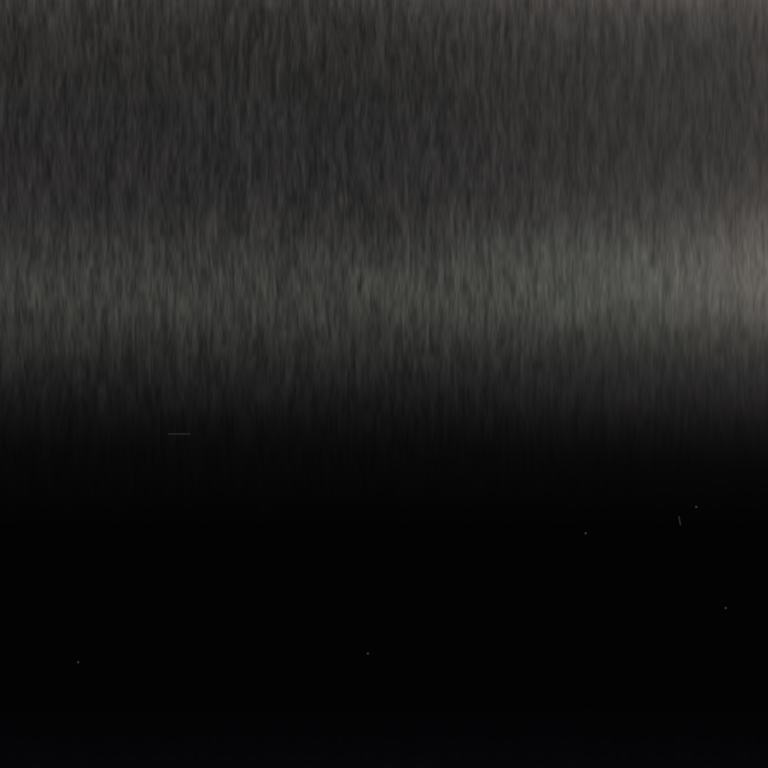
Reproduce this texture procedurally as a WebGL 2 fragment shader.

```glsl
#version 300 es
precision highp float;
// Dark brushed metal lit by a soft horizontal sheen, brighter to the right.
// Smooth ramps give the light; stretched value noise gives the vertical grain;
// a few hashed specks and two faint scratches mark the surface.
uniform vec2 u_resolution;
out vec4 outColor;

const vec3 NEUTRAL = vec3(1.0, 0.985, 0.955);
const vec3 OLIVE = vec3(0.99, 1.01, 0.94);
const vec3 PLUM = vec3(1.02, 0.96, 0.985);
const vec3 WARM = vec3(1.04, 0.985, 0.94);
const vec3 BLACK = vec3(0.010, 0.010, 0.012);

float hash(vec2 p) {
  vec3 q = fract(vec3(p.xyx) * 0.1031);
  q += dot(q, q.yzx + 33.33);
  return fract((q.x + q.y) * q.z);
}

float bell(float x, float center, float width) {
  float d = (x - center) / width;
  return exp(-d * d);
}

float valueNoise(vec2 p) {
  vec2 cell = floor(p);
  vec2 f = fract(p);
  f = f * f * (3.0 - 2.0 * f);
  float low = mix(hash(cell), hash(cell + vec2(1, 0)), f.x);
  float high = mix(hash(cell + vec2(0, 1)), hash(cell + 1.0), f.x);
  return mix(low, high, f.y);
}

// Vertical fibres: each layer is narrow in x and long in y.
float brushedGrain(vec2 p) {
  p.x += 0.0012 * sin(p.y * 31.0 + p.x * 17.0);
  float sum = 0.0;
  float weight = 0.5;
  vec2 scale = vec2(185.0, 27.0);
  for (int i = 0; i < 3; i++) {
    sum += weight * (valueNoise(p * scale + float(i) * 37.0) - 0.5);
    scale *= vec2(1.55, 1.9);
    weight *= 0.85;
  }
  return sum;
}

// Brightness of the smooth sheen; depth runs from the top edge down.
float sheen(float x, float depth) {
  float right = smoothstep(0.35, 1.05, x);
  float plate = 0.155 + 0.055 * right;
  float topGlow = (0.050 + 0.03 * right) * exp(-depth / 0.045);
  float band = (0.066 + 0.055 * right) * bell(depth, 0.375 - 0.02 * right, 0.085);
  float edge = 0.035 * bell(x, 1.03, 0.10) * bell(depth, 0.34, 0.13);
  float fall = 1.0 - smoothstep(0.39, 0.60 + 0.02 * right, depth);
  float tail = 0.036 * smoothstep(0.40, 0.52, depth)
             * (1.0 - smoothstep(0.52, 0.72, depth));
  return (plate + topGlow + band + edge) * fall + tail;
}

// Tiny bright dust, one candidate per coarse cell.
float dust(vec2 p, float pixel) {
  const float CELLS = 8.0;
  vec2 cell = floor(p * CELLS);
  vec2 offset = vec2(hash(cell + 11.0), hash(cell + 47.0)) * 0.8 + 0.1;
  float dist = length(p - (cell + offset) / CELLS);
  float present = step(0.84, hash(cell + 83.0));
  return present * (1.0 - smoothstep(0.0006, 0.0012 + pixel, dist));
}

float scratch(vec2 p, vec2 a, vec2 b, float pixel) {
  vec2 along = b - a;
  float t = clamp(dot(p - a, along) / dot(along, along), 0.0, 1.0);
  return 1.0 - smoothstep(0.0003, 0.0008 + pixel, length(p - a - along * t));
}

vec3 metalTint(vec2 p, float depth) {
  vec3 tint = mix(NEUTRAL, OLIVE, bell(depth, 0.39, 0.09));
  tint = mix(tint, PLUM, 0.6 * bell(depth, 0.22, 0.09) * (1.0 - p.x));
  tint = mix(tint, PLUM, smoothstep(0.44, 0.56, depth));
  float warmth = max(exp(-depth / 0.05), smoothstep(0.75, 1.0, p.x));
  return mix(tint, WARM, 0.7 * warmth * (1.0 - smoothstep(0.4, 0.5, depth)));
}

void main() {
  vec2 p = gl_FragCoord.xy / u_resolution;
  float pixel = 1.0 / min(u_resolution.x, u_resolution.y);
  float depth = 1.0 - p.y;

  // Light and grain; the bright right side looks smoother.
  float light = sheen(p.x, depth);
  float contrast = mix(0.62, 0.36, smoothstep(0.4, 1.0, p.x));
  light *= 1.0 + contrast * brushedGrain(p);
  vec3 color = BLACK + light * metalTint(p, depth);

  // Cool reflection along the bottom edge.
  float floorGlow = exp(-p.y / 0.05);
  color += vec3(0.016, 0.016, 0.024) * floorGlow * (1.0 + 0.4 * brushedGrain(p));

  // Surface marks, mostly visible in the dark half.
  float marks = 0.20 * dust(p, pixel) * smoothstep(0.60, 0.66, depth);
  marks += 0.08 * scratch(p, vec2(0.220, 0.435), vec2(0.247, 0.435), pixel);
  marks += 0.13 * scratch(p, vec2(0.884, 0.327), vec2(0.886, 0.317), pixel);
  outColor = vec4(color + marks, 1.0);
}
```
